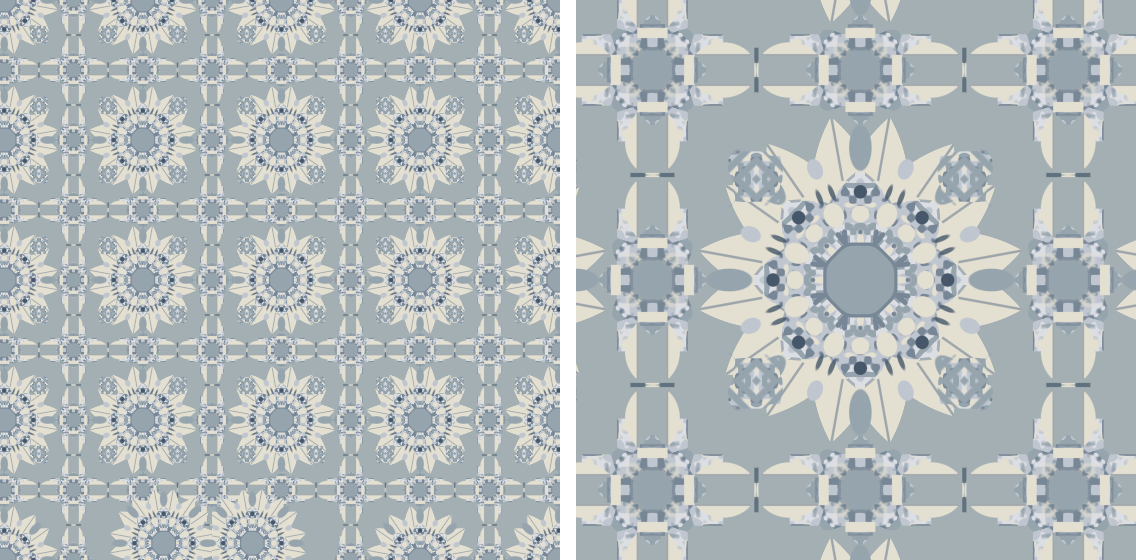
Left, the full canvas; right, a detail of the centre.
Reproduce this pattern procedurally as a WebGL 1 fragment shader.

```glsl
precision highp float;
// Lattice of sixteen-point shard medallions, joined by barred strips and small rosettes.
uniform vec2 u_resolution;

#define CELLS vec2(4.04, 4.0)
#define ORIGIN vec2(0.5026, 0.5)
#define FIELD vec3(0.638, 0.688, 0.698)
#define STEEL vec3(0.59, 0.645, 0.68)
#define CREAM vec3(0.89, 0.875, 0.82)
#define LAVENDER vec3(0.75, 0.775, 0.815)
#define SLATE vec3(0.47, 0.53, 0.59)
#define INK vec3(0.27, 0.34, 0.41)
#define GRAIN 48.0
#define SECTOR 0.78539816

float edge; // half width of a smoothed edge, in cells

float fill(float d) { return smoothstep(edge, -edge, d); }

float hash(vec2 p) { return fract(sin(dot(p, vec2(127.1, 311.7))) * 43758.545); }

float noise(vec2 p) {
  vec2 i = floor(p), f = fract(p);
  f = f * f * (3.0 - 2.0 * f);
  vec2 k = vec2(1.0, 0.0);
  return mix(mix(hash(i), hash(i + k), f.x),
             mix(hash(i + k.yx), hash(i + k.xx), f.x), f.y);
}

float box(vec2 p, vec2 halfSize) {
  vec2 d = abs(p) - halfSize;
  return max(d.x, d.y);
}

float ellipse(vec2 p, vec2 radii) { return (length(p / radii) - 1.0) * min(radii.x, radii.y); }

// Broken chips of pale, mid and dark blue
vec3 shards(vec2 p) {
  vec2 s = p * GRAIN;
  float chip = noise(s), tint = noise(s.yx * 1.3 + 17.0);
  vec3 c = mix(LAVENDER, vec3(0.86, 0.87, 0.89), smoothstep(0.5, 0.65, chip));
  c = mix(c, STEEL, smoothstep(0.53, 0.65, tint));
  c = mix(c, CREAM, smoothstep(0.68, 0.78, noise(s * 0.7 + 41.0)));
  return mix(c, SLATE, smoothstep(0.7, 0.82, noise(s * 1.1 + 73.0)));
}

// Strip along a cell edge: s runs from the nearest rosette, t lies across
vec3 strip(vec3 c, float s, float t) {
  vec2 p = vec2(s, t);
  float bar = s - 0.17;
  c = mix(c, shards(p + 3.0), fill(box(p - vec2(0.12, 0.0), vec2(0.05, 0.085))));
  c = mix(c, CREAM, fill(ellipse(vec2(bar, t), vec2(0.08, 0.066))));
  c = mix(c, SLATE, 0.6 * fill(box(vec2(bar, t), vec2(0.068, 0.038))));
  c = mix(c, FIELD, fill(box(vec2(bar, t), vec2(0.075, 0.033))));
  c = mix(c, INK, 0.7 * fill(box(p - vec2(0.25, 0.035), vec2(0.005, 0.018))));

  // Small rosette
  float r = length(p), a = atan(t, s);
  float octagon = r * (1.0 + 0.035 * cos(8.0 * a));
  vec2 folded = vec2(max(s, t), min(s, t));
  c = mix(c, shards(folded + 5.0), fill(r - 0.112 - 0.018 * cos(8.0 * a)));
  c = mix(c, CREAM, fill(box(folded - vec2(0.088, 0.0), vec2(0.012, 0.036))));
  c = mix(c, SLATE, 0.7 * fill(box(folded - vec2(0.105, 0.0), vec2(0.004, 0.03))));
  c = mix(c, SLATE, 0.65 * fill(octagon - 0.056));
  return mix(c, STEEL, fill(octagon - 0.048));
}

vec3 medallion(vec3 c, vec2 q, float corners) {
  float r = length(q), a = atan(q.y, q.x);
  float f = abs(mod(a + 0.5 * SECTOR, SECTOR) - 0.5 * SECTOR);
  vec2 w = r * vec2(cos(f), sin(f));
  float g = 0.5 * SECTOR - f;
  vec2 between = r * vec2(cos(g), sin(g));

  // Cream spikes, inset ovals and fine ribs
  float spikes = r - 0.395 + 0.48 * abs(f - 0.18);
  c = mix(c, CREAM, fill(spikes));
  c = mix(c, STEEL, fill(ellipse(w - vec2(0.315, 0.0), vec2(0.055, 0.027))));
  float rib = abs(w.y - 0.045 - 0.18 * (w.x - 0.25)) - 0.003;
  c = mix(c, SLATE, 0.65 * fill(max(rib, max(spikes, 0.24 - r))));
  c = mix(c, LAVENDER, fill(ellipse(between - vec2(0.285, 0.0), vec2(0.025, 0.018))));

  // Star-shaped shard ring with cream lobes
  float star = r - 0.26 + 0.17 * f;
  c = mix(c, shards(w), fill(star));
  c = mix(c, SLATE, 0.55 * fill(max(abs(star) - 0.004, 0.45 - noise(w * 40.0))));
  c = mix(c, CREAM, fill(ellipse(between - vec2(0.166, 0.0), vec2(0.03, 0.024))));
  c = mix(c, CREAM, fill(ellipse(w - vec2(0.157, 0.0), vec2(0.02, 0.022))));
  c = mix(c, INK, 0.8 * fill(ellipse(between - vec2(0.218, 0.016), vec2(0.02, 0.006))));
  c = mix(c, INK, fill(length(w - vec2(0.21, 0.0)) - 0.016));

  // Lattice squares on the diagonals
  vec2 d = abs(q) - vec2(0.25, 0.24);
  float tile = box(d, vec2(0.062)) + 0.03 * (noise(d * 45.0 + 9.0) - 0.5);
  float weave = abs(fract((abs(d.x) + abs(d.y)) * 22.0) - 0.5);
  vec3 woven = mix(shards(abs(d) + 2.0), STEEL, smoothstep(0.15, 0.35, weave));
  c = mix(c, woven, corners * fill(tile));

  // Plain octagonal centre
  float hub = r * (1.0 + 0.02 * cos(8.0 * a)) - 0.083;
  c = mix(c, SLATE, fill(hub - 0.008));
  return mix(c, STEEL, fill(hub));
}

void main() {
  edge = 0.75 * CELLS.y / u_resolution.y;
  vec2 p = (gl_FragCoord.xy / u_resolution - ORIGIN) * CELLS;
  vec2 id = floor(p + 0.5), q = p - id;

  // The lowest row loses its squares, and two of its medallions slip together
  float lowest = step(id.y, -1.5);
  float slipped = lowest * step(abs(id.x + 0.5), 0.75);
  vec2 slip = slipped * vec2(id.x < 0.0 ? 0.15 : -0.21, 0.12);

  vec2 e = 0.5 - abs(q), s = abs(mod(q + 0.25, 0.5) - 0.25);
  vec3 c = strip(FIELD, s.y, e.x);
  c = strip(c, s.x, e.y);
  c = medallion(c, q - slip, 1.0 - lowest);
  gl_FragColor = vec4(c, 1.0);
}
```
